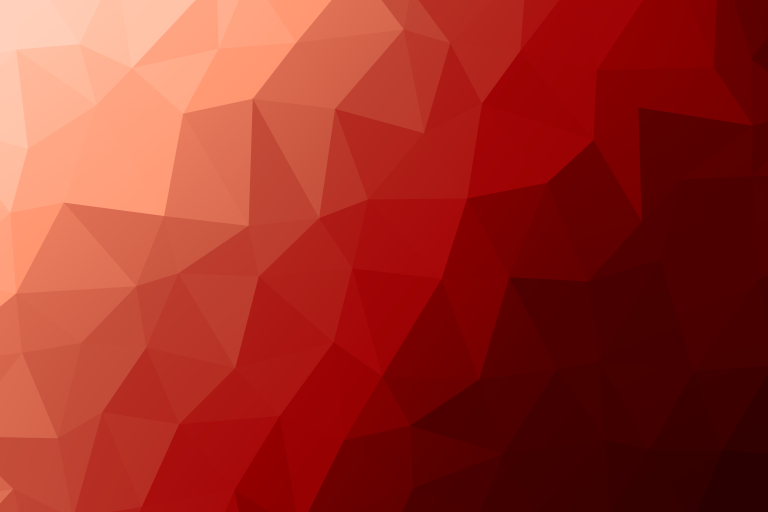
Reproduce this background procedurally as a Shadertoy shader.

```glsl
// Low-poly mesh of flat triangles shading from pale peach through red to near-black maroon.

const float ROWS = 6.6;          // mesh rows over the canvas height
const float JITTER = 0.33;       // vertex displacement, in cells
const float TONE_SPREAD = 0.075; // random tone change per facet
const float FACET_SLOPE = 0.22;  // share of the smooth gradient kept inside a facet
const float TILT = 0.5;          // how far the gradient leans down the canvas
const float LEFT_BOW = 1.3;      // bends the light bands at the left
const float RIGHT_BOW = 2.9;     // bends the dark bands at the right

// Palette: rgb colour, then its position along the gradient
const int STOPS = 11;
const vec4 PALETTE[STOPS] = vec4[STOPS](
    vec4(1.00, 0.82, 0.74, 0.04),
    vec4(1.00, 0.76, 0.65, 0.20),
    vec4(1.00, 0.58, 0.43, 0.38),
    vec4(0.88, 0.45, 0.34, 0.44),
    vec4(0.77, 0.31, 0.23, 0.52),
    vec4(0.68, 0.10, 0.08, 0.70),
    vec4(0.65, 0.02, 0.03, 0.77),
    vec4(0.58, 0.00, 0.00, 0.85),
    vec4(0.46, 0.00, 0.00, 0.92),
    vec4(0.32, 0.00, 0.00, 1.00),
    vec4(0.17, 0.00, 0.00, 1.40));

vec2 hash22(vec2 p) {
    vec3 q = fract(p.xyx * vec3(0.1031, 0.1030, 0.0973));
    q += dot(q, q.yzx + 33.33);
    return fract((q.xx + q.yz) * q.zy);
}

vec3 paletteColor(float t) {
    vec3 color = PALETTE[0].rgb;
    for (int i = 1; i < STOPS; i++) {
        float blend = (t - PALETTE[i - 1].w) / (PALETTE[i].w - PALETTE[i - 1].w);
        color = mix(color, PALETTE[i].rgb, clamp(blend, 0.0, 1.0));
    }
    return color;
}

// Gradient position of a mesh point: 0 is the light corner
float toneAt(vec2 p) {
    vec2 uv = p / ROWS * vec2(iResolution.y / iResolution.x, 1.0);
    float depth = 1.0 - uv.y;
    float bow = max(depth * (1.0 - depth), 0.0);
    float bend = LEFT_BOW * max(0.35 - uv.x, 0.0) - RIGHT_BOW * max(uv.x - 0.75, 0.0);
    return uv.x + TILT * depth + bow * bend;
}

// Jittered vertex; every other row is shifted by half a cell
vec2 meshVertex(vec2 id) {
    vec2 offset = (hash22(id + 17.0) * 2.0 - 1.0) * JITTER;
    return id + vec2(0.5 * mod(id.y, 2.0), 0.0) + offset;
}

// Signed distance to an edge, positive on its left side
float edgeDistance(vec2 p, vec2 a, vec2 b) {
    vec2 dir = normalize(b - a);
    vec2 rel = p - a;
    return dir.x * rel.y - dir.y * rel.x;
}

// Premultiplied facet colour with its coverage in alpha
vec4 facet(vec2 p, vec2 a, vec2 b, vec2 c, float pixel) {
    float inside = min(edgeDistance(p, a, b),
                   min(edgeDistance(p, b, c), edgeDistance(p, c, a)));
    float coverage = clamp(0.5 + inside / pixel, 0.0, 1.0);
    if (coverage <= 0.0) return vec4(0.0);
    vec2 center = (a + b + c) / 3.0;
    float variation = (hash22(floor(center * 64.0 + 0.5)).x - 0.5) * TONE_SPREAD;
    float tone = toneAt(mix(center, p, FACET_SLOPE)) + variation;
    return vec4(paletteColor(tone), 1.0) * coverage;
}

void mainImage(out vec4 fragColor, in vec2 fragCoord) {
    vec2 p = fragCoord / iResolution.y * ROWS;
    float pixel = ROWS / iResolution.y;
    vec2 cell = floor(p);

    // Faint smooth base, so that no gap can show
    vec4 total = vec4(paletteColor(toneAt(p)), 1.0) * 0.001;

    // Split each nearby quad along its shorter diagonal
    for (int y = -1; y <= 1; y++) {
        for (int x = -2; x <= 1; x++) {
            vec2 id = cell + vec2(x, y);
            vec2 a = meshVertex(id);
            vec2 b = meshVertex(id + vec2(1.0, 0.0));
            vec2 c = meshVertex(id + vec2(1.0, 1.0));
            vec2 d = meshVertex(id + vec2(0.0, 1.0));
            if (distance(a, c) < distance(b, d)) {
                total += facet(p, a, b, c, pixel) + facet(p, a, c, d, pixel);
            } else {
                total += facet(p, a, b, d, pixel) + facet(p, b, c, d, pixel);
            }
        }
    }
    fragColor = vec4(total.rgb / total.a, 1.0);
}
```
